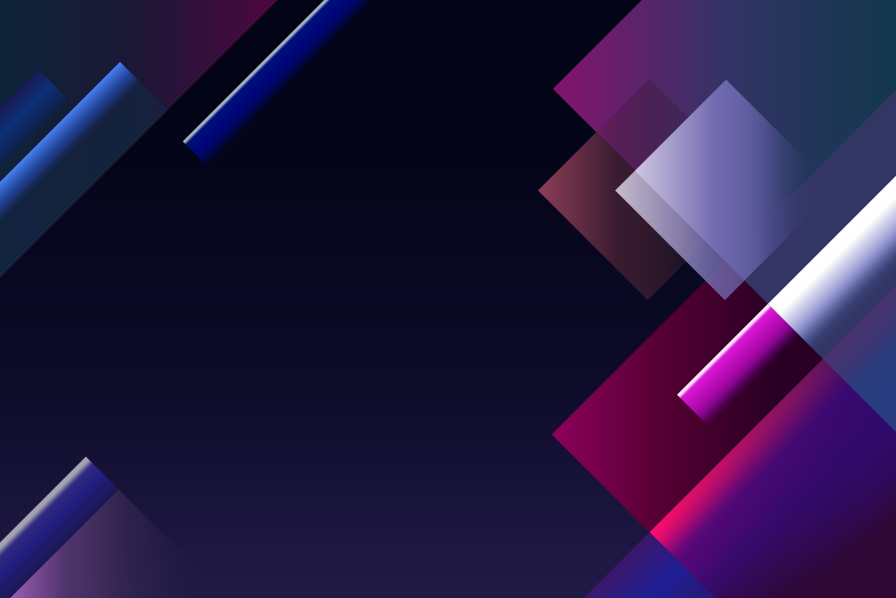
A Shadertoy shader for this background:

```glsl
// Dark navy backdrop with translucent diagonal panels, diamonds and glossy bars.
// Space is turned by 45 degrees, so each shape is a smooth-edged box in
// (along, across) coordinates, filled with a short colour ramp.

#define EDGE_SOFTNESS 1.5
#define PANEL_START 0.777   // lower left side of the upper right panel
#define CRIMSON_START 0.197 // lower left side of the crimson panel
#define CRIMSON_TOP 1.650
#define BAND_TOP 1.977      // upper edge of the pink band
#define BAR_TOP 1.793       // upper edge of the white and magenta bar
#define FAR 9.0

// Three-colour gradient over t in 0..1
vec3 ramp(vec3 a, vec3 b, vec3 c, float t) {
    t = clamp(t, 0.0, 1.0) * 2.0;
    return mix(mix(a, b, min(t, 1.0)), c, max(t - 1.0, 0.0));
}

// Coverage of a box: start and end along, then top and bottom across
float box(vec2 q, float start, float end, float top, float bottom) {
    float w = EDGE_SOFTNESS / iResolution.y;
    vec2 lo = clamp((q - vec2(start, top)) / w + 0.5, 0.0, 1.0);
    vec2 hi = clamp((vec2(end, bottom) - q) / w + 0.5, 0.0, 1.0);
    return lo.x * lo.y * hi.x * hi.y;
}

void lay(inout vec3 col, vec3 ink, float alpha) {
    col = mix(col, ink, alpha);
}

vec3 backdrop(float y) {
    vec3 col = mix(vec3(0.012, 0.018, 0.09), vec3(0.04, 0.035, 0.14), smoothstep(0.15, 0.6, y));
    return mix(col, vec3(0.125, 0.10, 0.275), smoothstep(0.5, 1.05, y));
}

void leftSide(inout vec3 col, vec2 p, vec2 q) {
    // Upper left panel
    lay(col, ramp(vec3(0.05, 0.14, 0.22), vec3(0.11, 0.09, 0.21), vec3(0.30, 0.03, 0.25), p.x / 0.46),
        box(q, -FAR, FAR, -FAR, 0.465));
    lay(col, vec3(0.08, 0.14, 0.25), 0.85 * box(q, -FAR, 0.098, 0.305, 0.465));

    // Short blue bar, then the bright blue bar
    float t = (q.y - 0.180) / 0.097;
    lay(col, ramp(vec3(0.10, 0.10, 0.33), vec3(0.05, 0.19, 0.48), vec3(0.06, 0.13, 0.30), t),
        0.95 * box(q, -FAR, -0.051, 0.180, 0.277));
    t = (q.y - 0.305) / 0.075;
    lay(col, ramp(vec3(0.28, 0.50, 0.95), vec3(0.12, 0.25, 0.58), vec3(0.08, 0.14, 0.27), t),
        box(q, -FAR, 0.098, 0.305, 0.465) * (1.0 - smoothstep(0.6, 1.0, t)));

    // Top bar with a pale rim
    t = (q.y - 0.543) / 0.085;
    vec3 ink = ramp(vec3(0.0, 0.07, 0.46), vec3(0.0, 0.02, 0.48), vec3(0.01, 0.02, 0.14), t);
    lay(ink, vec3(0.65, 0.70, 0.75), 1.0 - smoothstep(0.04, 0.14, t));
    lay(col, ink, box(q, 0.070, FAR, 0.543, 0.640) * (1.0 - smoothstep(0.75, 1.1, t)));

    // Lower left bar with a grey rim
    t = (q.y - 0.908) / 0.11;
    ink = ramp(vec3(0.22, 0.20, 0.52), vec3(0.13, 0.12, 0.50), vec3(0.11, 0.09, 0.32), t);
    lay(ink, vec3(0.65, 0.64, 0.70), 1.0 - smoothstep(0.06, 0.24, t));
    lay(col, ink, box(q, -FAR, -0.619, 0.908, 1.018));

    // Lower left lilac corner, fading to the right
    lay(col, ramp(vec3(0.66, 0.40, 0.76), vec3(0.31, 0.20, 0.42), vec3(0.22, 0.16, 0.33), p.x / 0.22),
        box(q, -FAR, -0.619, 1.018, FAR) * (1.0 - smoothstep(0.12, 0.35, p.x)));
}

void crimsonSide(inout vec3 col, vec2 p, vec2 q) {
    lay(col, ramp(vec3(0.56, 0.0, 0.36), vec3(0.33, 0.0, 0.20), vec3(0.16, 0.0, 0.14), (p.x - 0.92) / 0.38),
        box(q, CRIMSON_START, FAR, CRIMSON_TOP, FAR));

    // Pink band: hot at its lower left corner, purple and dark further in
    float t = (q.y - BAND_TOP) / 0.42;
    float along = clamp((q.x - CRIMSON_START) / 0.58, 0.0, 1.0);
    vec3 ink = ramp(vec3(0.44, 0.02, 0.52), vec3(0.22, 0.04, 0.42), vec3(0.18, 0.03, 0.20),
                    t + 0.25 * (1.0 - along) * smoothstep(0.3, 0.8, t));
    lay(ink, vec3(0.17, 0.04, 0.42), 0.7 * along * (1.0 - smoothstep(0.6, 1.0, t)));
    vec3 rim = mix(vec3(1.0, 0.05, 0.42), vec3(0.38, 0.08, 0.36), along);
    lay(ink, rim, 1.0 - smoothstep(0.0, 0.24, t));
    lay(col, ink, box(q, CRIMSON_START, FAR, BAND_TOP, FAR));

    // Blue wedge at the bottom edge
    t = (q.y - BAND_TOP) / 0.22;
    lay(col, ramp(vec3(0.24, 0.09, 0.42), vec3(0.12, 0.12, 0.58), vec3(0.16, 0.09, 0.45), t),
        box(q, -FAR, CRIMSON_START, BAND_TOP, FAR));
}

void upperRight(inout vec3 col, vec2 p, vec2 q) {
    // Panel in three steps of overlap
    vec3 ink = ramp(vec3(0.53, 0.07, 0.43), vec3(0.20, 0.20, 0.40), vec3(0.07, 0.22, 0.30), (p.x - 0.92) / 0.58);
    lay(ink, vec3(0.21, 0.21, 0.40), 0.88 * box(q, -FAR, FAR, CRIMSON_TOP, FAR));
    vec3 deep = mix(vec3(0.28, 0.20, 0.43), vec3(0.16, 0.24, 0.50), smoothstep(BAND_TOP, 2.11, q.y));
    lay(ink, deep, box(q, -FAR, FAR, BAND_TOP, FAR));
    lay(col, ink, box(q, PANEL_START, FAR, 1.074, FAR));

    // Rose-brown diamond
    float t = (p.x - 0.90) / 0.27;
    float inPanel = box(q, PANEL_START, FAR, 1.074, FAR);
    lay(col, ramp(vec3(0.58, 0.26, 0.36), vec3(0.23, 0.11, 0.19), vec3(0.15, 0.09, 0.16), t),
        box(q, 0.582, 0.955, 1.219, 1.586) * mix(0.95, 0.35, inPanel) * (1.0 - smoothstep(0.6, 1.4, t)));

    // Pale lilac diamond, thinner where it leaves the panel
    t = (p.x - 1.03) / 0.33;
    lay(col, ramp(vec3(0.92, 0.89, 0.95), vec3(0.46, 0.43, 0.70), vec3(0.24, 0.26, 0.51), t),
        box(q, 0.711, 1.082, 1.348, 1.715) * mix(0.80, 0.97, inPanel) * (1.0 - smoothstep(0.65, 1.02, t)));
}

void glossyBar(inout vec3 col, vec2 q) {
    float t = (q.y - BAR_TOP) / 0.11;
    vec3 magenta = ramp(vec3(0.92, 0.10, 0.88), vec3(0.68, 0.03, 0.68), vec3(0.26, 0.0, 0.32), t);
    lay(magenta, vec3(1.0, 0.9, 1.0), 1.0 - smoothstep(0.04, 0.13, t));
    lay(col, magenta, box(q, 0.473, PANEL_START, BAR_TOP, 1.905) * (1.0 - smoothstep(0.65, 1.05, t)));

    t = (q.y - BAR_TOP) / 0.17;
    vec3 white = ramp(vec3(1.0), vec3(0.62, 0.63, 0.83), vec3(0.25, 0.33, 0.62), (t - 0.2) / 0.65);
    lay(col, white, box(q, PANEL_START, FAR, BAR_TOP, BAND_TOP) * (1.0 - smoothstep(0.5, 1.0, t)));
}

void mainImage(out vec4 fragColor, in vec2 fragCoord) {
    // Height is one unit, y runs downwards, the layout is centred in x
    vec2 p = vec2((fragCoord.x - 0.5 * iResolution.x) / iResolution.y + 0.75, 1.0 - fragCoord.y / iResolution.y);
    vec2 q = vec2(p.x - p.y, p.x + p.y);
    vec3 col = backdrop(p.y);
    leftSide(col, p, q);
    crimsonSide(col, p, q);
    upperRight(col, p, q);
    glossyBar(col, q);
    fragColor = vec4(col, 1.0);
}
```
